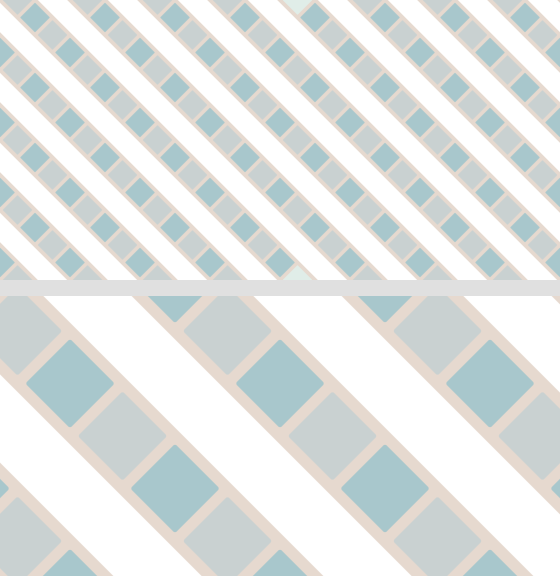
Top: the whole. Bottom: its middle third, enlarged.
Give the GLSL for this pattern, as a Shadertoy shader.

```glsl
// Diagonal ribbons of rounded square tiles, alternately blue and grey, set in
// beige grout on white. Rotated coordinates make each ribbon a repeat in one
// axis and each tile a repeat in the other; one wrapped tile is faded.

#define REPEATS vec2(8.0, 4.0)      // whole repeats across and down
#define RIBBON_HALF 0.290           // half width of a ribbon, in repeats
#define TILE_HALF 0.213             // half width of a tile
#define CORNER 0.018                // corner radius of a tile
#define FADED_TILE vec2(4.25, 0.0)  // centre of the faded tile
#define WHITE vec3(1.0)
#define GROUT vec3(0.90, 0.85, 0.81)
#define GREY vec3(0.79, 0.82, 0.82)
#define BLUE vec3(0.66, 0.78, 0.80)
#define FADED vec3(0.88, 0.93, 0.91)

float roundedBox(vec2 p, float halfSize, float radius) {
    vec2 d = abs(p) - halfSize + radius;
    return length(max(d, 0.0)) + min(max(d.x, d.y), 0.0) - radius;
}

float coverage(float dist, float blur) {
    return 1.0 - smoothstep(-blur, blur, dist);
}

// Is this tile centre the faded one, on the wrapped canvas?
bool isFaded(vec2 centre) {
    vec2 offset = mod(centre - FADED_TILE + 0.5, REPEATS) - 0.5;
    return length(offset) < 0.1;
}

void mainImage(out vec4 fragColor, in vec2 fragCoord) {
    vec2 p = fragCoord / iResolution.xy * REPEATS;
    p.y = REPEATS.y - p.y;
    float blur = REPEATS.y / iResolution.y;

    // x runs across the ribbons, y along them
    vec2 diagonal = vec2(p.x - p.y, p.x + p.y) - 0.25;
    float ribbon = floor(diagonal.x + 0.5);
    float tile = floor(diagonal.y * 2.0 + 0.5);
    vec2 middle = vec2(ribbon, tile * 0.5);
    vec2 local = diagonal - middle;

    // Tile colour
    vec3 tileColor = mod(tile, 2.0) < 0.5 ? GREY : BLUE;
    vec2 centre = vec2(middle.x + middle.y + 0.5, middle.y - middle.x) * 0.5;
    if (isFaded(centre)) tileColor = FADED;

    // Ribbon, then tiles
    vec3 color = mix(WHITE, GROUT, coverage(abs(local.x) - RIBBON_HALF, blur));
    color = mix(color, tileColor, coverage(roundedBox(local, TILE_HALF, CORNER), blur));
    fragColor = vec4(color, 1.0);
}
```
